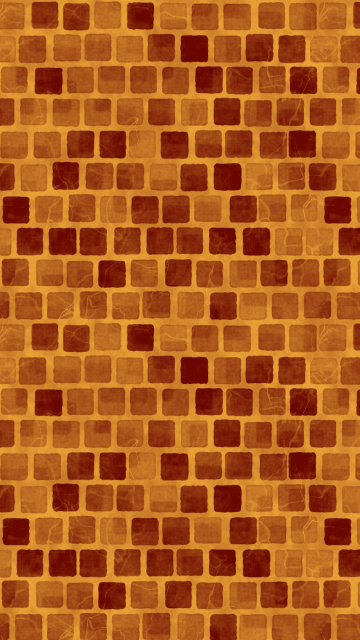
This pattern is drawn by a Shadertoy shader. Its source:

```glsl
#define COLUMNS 11.19
#define PERIOD 10.0
#define TILE_HALF 0.418
#define CORNER 0.11
#define ROW_JITTER 0.26
#define TILE_JITTER 0.11
#define CRACKS 30
#define CRACK_WIDTH 0.022
#define GRAIN 0.20
#define GOLD vec3(0.90, 0.62, 0.205)
#define RUST vec3(0.43, 0.05, 0.005)

vec3 hash3(vec2 p) {
    vec3 q = fract(p.xyx * vec3(0.1031, 0.1030, 0.0973));
    q += dot(q, q.yxz + 33.33);
    return fract((q.xxy + q.yzz) * q.zyx);
}

// Value noise that wraps with the layout; frequency is per cell
float noise(vec2 p, vec2 frequency) {
    p *= frequency;
    vec2 i = floor(p), f = fract(p);
    vec2 wrapAt = PERIOD * frequency, seed = frequency * 17.0 + 3.0;
    f = f * f * (3.0 - 2.0 * f);
    float a = hash3(mod(i, wrapAt) + seed).x;
    float b = hash3(mod(i + vec2(1, 0), wrapAt) + seed).x;
    float c = hash3(mod(i + vec2(0, 1), wrapAt) + seed).x;
    float d = hash3(mod(i + vec2(1, 1), wrapAt) + seed).x;
    return mix(mix(a, b, f.x), mix(c, d, f.x), f.y);
}

float blotches(vec2 p) {
    return 0.45 * noise(p, vec2(1)) + 0.3 * noise(p, vec2(3)) + 0.25 * noise(p, vec2(7));
}

float roundedBox(vec2 p, vec2 halfSize, float radius) {
    vec2 q = abs(p) - halfSize + radius;
    return length(max(q, 0.0)) + min(max(q.x, q.y), 0.0) - radius;
}

// Wandering hairlines, each with three tapering branches
float cracks(vec2 p, float pixel) {
    float lines = 0.0;
    p += 0.5 * (vec2(noise(p, vec2(2)), noise(p + 4.3, vec2(2))) - 0.5);
    p += 0.1 * (vec2(noise(p, vec2(8)), noise(p + 2.7, vec2(8))) - 0.5);
    for (int i = 0; i < CRACKS; i++) {
        vec3 place = hash3(vec2(i, 71)), form = hash3(vec2(i, 19));
        vec2 offset = mod(p - PERIOD * place.xy + 0.5 * PERIOD, PERIOD) - 0.5 * PERIOD;
        for (int k = 0; k < 3; k++) {
            float angle = 6.2832 * place.z + float(k) * (0.5 + 1.4 * form.x);
            float reach = mix(0.9, 3.2, form.y) / (1.0 + 0.4 * float(k));
            vec2 direction = vec2(cos(angle), sin(angle));
            float along = clamp(dot(offset, direction), 0.0, reach);
            float away = length(offset - direction * along);
            float line = 1.0 - smoothstep(0.0, CRACK_WIDTH + pixel, away);
            lines = max(lines, line * (1.0 - 0.7 * along / reach) * mix(0.5, 1.0, form.z));
        }
    }
    return lines;
}

void mainImage(out vec4 fragColor, in vec2 fragCoord) {
    float pixel = COLUMNS / iResolution.x;
    vec2 p = vec2(fragCoord.x, iResolution.y - fragCoord.y) * pixel;

    // Staggered rows of slightly displaced tiles
    float row = floor(p.y);
    float rowShift = 0.5 * mod(row, 2.0);
    rowShift += ROW_JITTER * (hash3(vec2(mod(row, PERIOD), 5)).x - 0.5);
    vec2 grid = p - vec2(rowShift, 0);
    vec2 id = mod(floor(grid), PERIOD);
    vec3 shape = hash3(id + 31.0), tone = hash3(id + 57.0), fade = hash3(id + 83.0);
    vec2 local = fract(grid) - 0.5 - TILE_JITTER * (shape.xy - 0.5) * vec2(1, 0.6);
    vec2 halfSize = vec2(TILE_HALF) + 0.02 * (tone.yz - 0.5);

    // Wear shared by tiles and ground
    float stain = blotches(p);
    float weave = 0.5 * (noise(p, vec2(3, 24)) + noise(p, vec2(24, 3)));
    float speck = noise(p, vec2(18));
    float grain = GRAIN * (0.5 * weave + 0.5 * speck - 0.5);
    float edge = roundedBox(local, halfSize, CORNER) + 0.025 * (noise(p, vec2(12)) - 0.5);
    float tile = 1.0 - smoothstep(-0.5 * pixel - 0.01, 0.5 * pixel + 0.01, edge);

    // Uneven dye, with a faint displaced second print
    float depth = mix(0.42, 1.1, pow(tone.x, 1.3));
    vec2 ghostShift = (fade.xy - 0.5) * 1.1;
    float ghostEdge = roundedBox(local - ghostShift, halfSize, CORNER);
    float ghost = 1.0 - smoothstep(-0.02 - pixel, 0.02 + pixel, ghostEdge);
    float patchiness = mix(0.42, 0.12, tone.x) * (0.5 + 0.5 * fade.z);
    float dye = depth * (1.0 - patchiness * (1.0 - ghost));
    dye *= 0.72 + 0.5 * stain;
    dye += 0.09 * smoothstep(-0.09, 0.0, edge) * (1.0 - tone.x) + grain;

    float ground = 0.24 * smoothstep(0.25, 0.85, stain) + 0.4 * grain;
    float ink = mix(ground, dye, tile);
    ink -= cracks(p, pixel) * mix(0.08, 0.3, tile);
    fragColor = vec4(mix(GOLD, RUST, clamp(ink, -0.04, 1.04)), 1.0);
}
```
